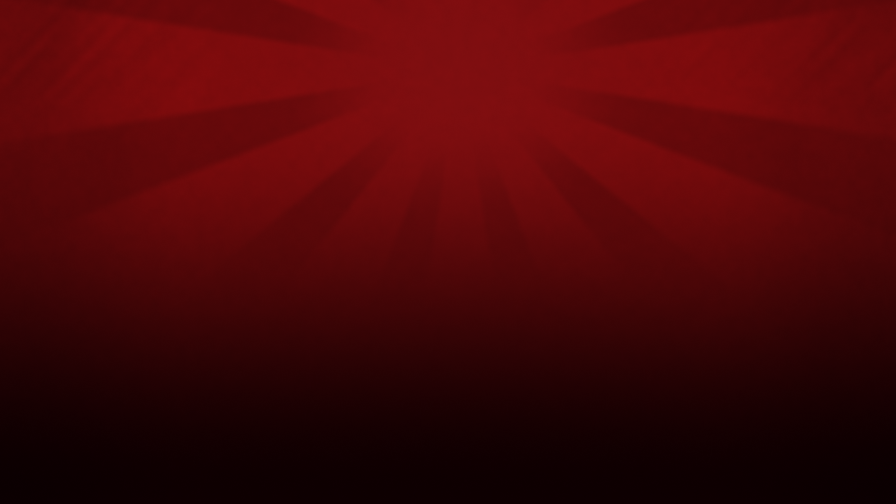
Write a WebGL 2 fragment shader that draws this background.

```glsl
#version 300 es
precision highp float;
// Dark red stage backdrop: a vertical fade from black to crimson, with soft
// sunburst rays around a glow near the top. Layered value noise adds a worn
// surface and diagonal scratches in the upper corners.

#define BURST_CENTER vec2(0.025, 0.861)
#define RAY_COUNT 12.0
#define RAY_BRIGHT_SHARE 0.60
#define RAY_DEPTH 0.17
#define FLOOR_RED 0.055
#define FADE_RED 0.43
#define FADE_RANGE vec2(0.02, 0.80)
#define EDGE_SHADE 0.20
#define SCRATCH_GAIN 0.09
#define GRAIN_GAIN 0.045

uniform vec2 u_resolution;
out vec4 outColor;

const float TAU = 6.2831853;

float hash(vec2 p) {
  vec3 q = fract(vec3(p.xyx) * 0.1031);
  q += dot(q, q.yzx + 33.33);
  return fract((q.x + q.y) * q.z);
}

float valueNoise(vec2 p) {
  vec2 cell = floor(p);
  vec2 f = fract(p);
  f = f * f * (3.0 - 2.0 * f);
  float low = mix(hash(cell), hash(cell + vec2(1, 0)), f.x);
  float high = mix(hash(cell + vec2(0, 1)), hash(cell + vec2(1, 1)), f.x);
  return mix(low, high, f.y);
}

float fbm(vec2 p) {
  float sum = 0.0;
  float weight = 0.5;
  for (int i = 0; i < 4; i++) {
    sum += weight * valueNoise(p);
    p = p * 2.03 + 17.0;
    weight *= 0.5;
  }
  return sum;
}

// 1 inside the dark wedges, 0 inside the bright ones
float darkRays(vec2 p) {
  float turn = atan(p.y, p.x) / TAU * RAY_COUNT;
  float fromAxis = abs(fract(turn + 0.5) - 0.5);
  float radius = max(length(p), 0.001);
  float blur = 0.012 + 0.012 / radius;
  float halfWidth = 0.5 * RAY_BRIGHT_SHARE;
  return smoothstep(halfWidth - blur, halfWidth + blur, fromAxis);
}

// Thin streaks rising to the right, broken up along their length
float scratches(vec2 p) {
  vec2 q = vec2(p.x + p.y, p.y - p.x) * 0.7071;
  float streak = valueNoise(vec2(q.x * 4.0, q.y * 60.0) + 50.0);
  float patches = fbm(p * 7.0 + 20.0);
  return (streak - 0.4) * smoothstep(0.25, 0.65, patches);
}

void main() {
  vec2 uv = gl_FragCoord.xy / u_resolution;
  vec2 p = (gl_FragCoord.xy - 0.5 * u_resolution) / u_resolution.y;
  p.y += 0.5;
  vec2 fromBurst = p - BURST_CENTER;
  float radius = length(fromBurst);

  // Vertical fade
  float fade = smoothstep(FADE_RANGE.x, FADE_RANGE.y, uv.y);
  float red = FLOOR_RED + FADE_RED * fade;

  // Rays dissolve in the glow, near the sides and toward the floor
  float side = abs(uv.x - 0.5) * 2.0;
  float rayReach = smoothstep(0.12, 0.38, radius)
                 * (1.0 - 0.5 * smoothstep(0.72, 0.92, side))
                 * smoothstep(0.38, 0.72, uv.y);
  red *= 1.0 - RAY_DEPTH * rayReach * darkRays(fromBurst);

  // Side shading and central glow
  red *= 1.0 - EDGE_SHADE * smoothstep(0.55, 1.0, side);
  float glow = exp(-radius * radius * 12.0);
  red += 0.012 * glow;

  // Worn surface, strongest in the upper corners
  float corner = smoothstep(0.4, 0.8, side) * smoothstep(0.68, 0.95, uv.y);
  float grain = fbm(p * 55.0) - 0.47;
  red *= 1.0 + SCRATCH_GAIN * 2.0 * corner * scratches(p);
  red *= 1.0 + GRAIN_GAIN * 2.0 * grain * (0.5 + 0.5 * side);

  // Crimson tint with a little dither against banding
  float tint = 0.1 * max(red - 0.06, 0.0);
  vec3 color = vec3(red, tint + 0.012 * glow, tint + 0.005 + 0.014 * glow);
  color += (hash(gl_FragCoord.xy) - 0.5) / 255.0;
  outColor = vec4(clamp(color, 0.0, 1.0), 1.0);
}
```
